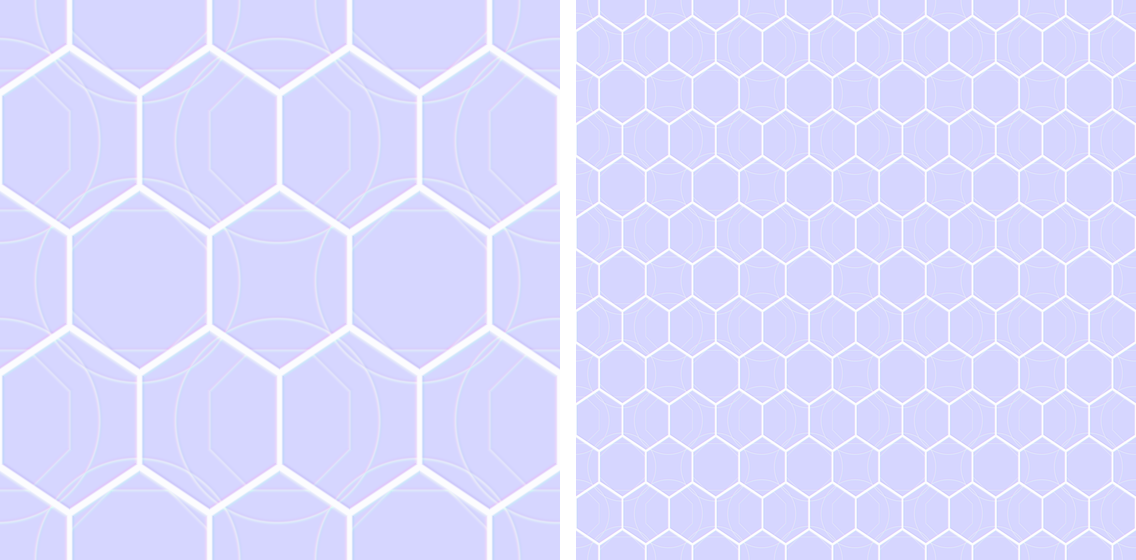
Left, the tile; right, the same tile 3 across and 3 down.
Reproduce this texture map procedurally as a three.js fragment shader.

```glsl
// Lavender relief tile: a stretched honeycomb of white grooves over faint circles
// and octagons set on a checkered lattice. Each line is a distance function whose
// slopes tint red by the x normal and green by the y normal.
varying vec2 vUv;

const float CELLS = 4.0;              // hexagons across, and rows up (even)
const vec3 BASE = vec3(0.838, 0.838, 1.0);
const vec3 WALL = vec3(0.99, 0.99, 0.995);
const vec3 PALE = vec3(0.94, 0.96, 0.97);

// Lengths are in hexagon widths
const vec2 WALL_SHIFT = vec2(-0.003, 0.0);
const float UPRIGHT_HALF = 0.019;     // half width of upright walls
const float SLANT_HALF = 0.025;       // half width of slanted walls
const float WALL_SOFT = 0.009;
const float WALL_TINT = 0.075;
const float BEVEL_WIDTH = 0.011;

const vec2 CIRCLE_SHIFT = vec2(-0.016, -0.003);
const float CIRCLE_RADIUS = 0.729;
const float OCTAGON_APOTHEM = 0.5;
const float LINE_WIDTH = 0.0085;
const float LINE_TINT = 0.04;
const float CIRCLE_LIGHT = 0.5;
const float OCTAGON_LIGHT = 0.38;

// Position relative to the nearest centre of a repeating lattice
vec2 wrapAround(vec2 p, vec2 period) {
  return mod(p + 0.5 * period, period) - 0.5 * period;
}

// Fine groove: xy is the tilt towards the line, z the brightness
vec3 fineLine(float d, vec2 outward) {
  float t = d / LINE_WIDTH;
  return vec3(-outward * t * exp(0.5 - 0.5 * t * t), exp(-t * t));
}

vec3 circleLine(vec2 p) {
  float r = length(p);
  return fineLine(r - CIRCLE_RADIUS, p / max(r, 0.001));
}

vec3 octagonLine(vec2 p) {
  vec2 a = abs(p);
  float slant = (a.x + a.y) * 0.7071;
  float d = max(max(a.x, a.y), slant);
  vec2 n = a.x > a.y ? vec2(1.0, 0.0) : vec2(0.0, 1.0);
  if (slant > max(a.x, a.y)) n = vec2(0.7071);
  return fineLine(d - OCTAGON_APOTHEM, n * sign(p));
}

// Honeycomb groove: xy is the tilt towards the wall, z the white core
vec3 honeycomb(vec2 p) {
  const vec2 period = vec2(1.0, 2.0);
  const vec2 squash = vec2(1.0, 0.866);
  vec2 even = wrapAround(p, period);
  vec2 odd = wrapAround(p - 0.5 * period, period);
  vec2 h = length(even * squash) < length(odd * squash) ? even : odd;
  vec2 a = abs(h);

  vec2 slope = normalize(vec2(2.0, 3.0));
  float upright = 0.5 - a.x - UPRIGHT_HALF;
  float slant = dot(vec2(0.5, 0.0) - a, slope)
    + 0.5 * slope.x - SLANT_HALF;
  float d = min(upright, slant);
  vec2 outward = (upright < slant ? vec2(1.0, 0.0) : slope) * sign(h);

  float b = (d - 0.5 * BEVEL_WIDTH) / BEVEL_WIDTH;
  float core = 1.0 - smoothstep(-WALL_SOFT, WALL_SOFT, d);
  return vec3(outward * exp(-b * b), core);
}

void main() {
  vec2 p = vUv * CELLS;
  vec2 tilt = vec2(0.0);
  float light = 0.0;

  // Circles and octagons on both halves of the checkered lattice
  for (int i = 0; i < 2; i++) {
    float k = float(i);
    vec2 centre = vec2(k, 1.0 - k);
    vec3 ring = circleLine(wrapAround(p - centre - CIRCLE_SHIFT, vec2(2.0)));
    vec3 octagon = octagonLine(wrapAround(p - centre, vec2(2.0)));
    tilt += LINE_TINT * (ring.xy + 0.8 * octagon.xy);
    light = max(light, max(CIRCLE_LIGHT * ring.z, OCTAGON_LIGHT * octagon.z));
  }

  // Walls lie over the fine lines
  vec3 wall = honeycomb(p - WALL_SHIFT);
  tilt += WALL_TINT * wall.xy;
  vec3 color = mix(BASE, PALE, light) + vec3(tilt, -0.25 * length(tilt));
  gl_FragColor = vec4(mix(color, WALL, wall.z), 1.0);
}
```
